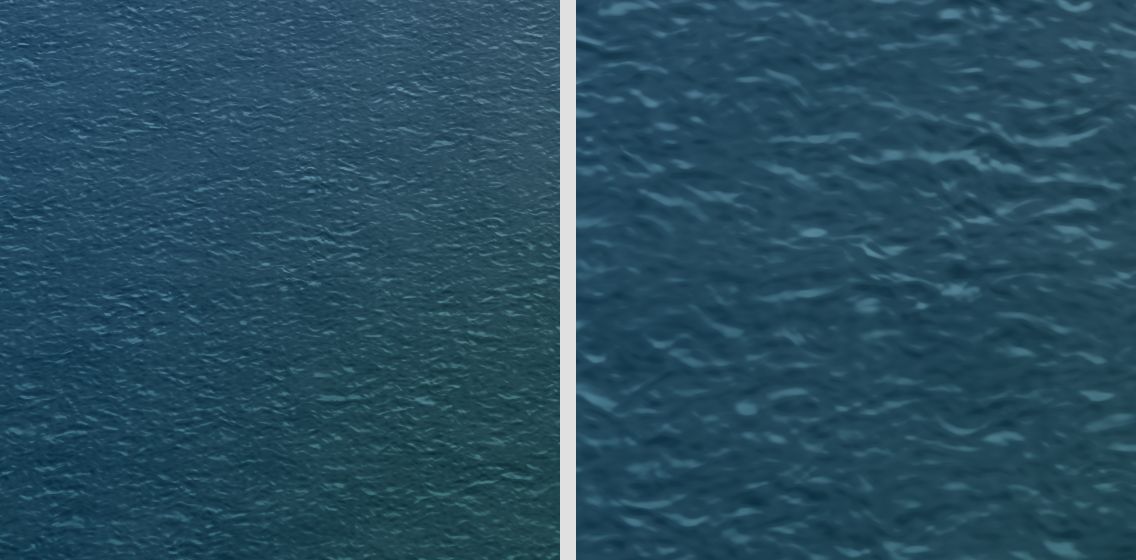
Left, the full canvas; right, a detail of the centre.
Give the GLSL for this texture, as a three.js fragment shader.

```glsl
// Open water seen from above at a slant: small wind ripples on a blue-green sea.
// Two ridged noise wave trains are lit by their slope toward the far side, over
// a colour gradient that runs from far sky glare to near depth.

varying vec2 vUv;

vec2 hash2(vec2 p) {
  vec3 q = fract(p.xyx * vec3(0.1031, 0.1030, 0.0973));
  q += dot(q, q.yzx + 33.33);
  return fract((q.xx + q.yz) * q.zy);
}

float cornerGradient(vec2 cell, vec2 offset, vec2 f) {
  return dot(hash2(cell + offset) * 2.0 - 1.0, f - offset);
}

// Gradient noise, roughly -0.7 to 0.7
float noise(vec2 p) {
  vec2 cell = floor(p);
  vec2 f = p - cell;
  vec2 u = f * f * f * (f * (f * 6.0 - 15.0) + 10.0);
  float low = mix(cornerGradient(cell, vec2(0.0), f),
                  cornerGradient(cell, vec2(1.0, 0.0), f), u.x);
  float high = mix(cornerGradient(cell, vec2(0.0, 1.0), f),
                   cornerGradient(cell, vec2(1.0), f), u.x);
  return mix(low, high, u.y);
}

// Sharp-crested waves: rounded ridges along the zero lines of the noise
float waveHeight(vec2 p) {
  float height = 0.0;
  float amplitude = 1.0;
  for (int i = 0; i < 3; i++) {
    float n = noise(p);
    height -= amplitude * sqrt(n * n + 0.002);
    p = p * vec2(1.8, 1.7) + vec2(17.3, 41.7 + 0.3 * p.x);
    amplitude *= 0.55;
  }
  return height;
}

// Positive where a wave falls away from the viewer
float waveSlope(vec2 p) {
  return (waveHeight(p) - waveHeight(p + vec2(0.05, 0.17))) / 0.17;
}

void main() {
  vec2 uv = vUv;

  // Mild perspective: ripples shrink toward the far edge at the top
  vec2 sea = vec2((uv.x - 0.5) * (1.0 + 0.4 * uv.y), uv.y * (1.0 + 0.3 * uv.y));

  // Bend the surface a little so the crests zigzag
  vec2 bent = sea + vec2(0.018, 0.010) * vec2(noise(sea * vec2(14.0, 20.0) + 9.0),
                                            noise(sea * vec2(20.0, 15.0) + 31.0));

  // Two wave trains, the main one rising to the right, the other falling
  vec2 mainTrain = vec2(bent.x, bent.y - 0.20 * bent.x) * vec2(15.0, 35.0) + 60.0;
  vec2 crossTrain = vec2(bent.x, bent.y + 0.12 * bent.x) * vec2(19.0, 40.0) + 130.0;
  float slope = 0.8 * waveSlope(mainTrain) + 0.6 * waveSlope(crossTrain);
  float glint = smoothstep(0.1, 1.75, slope);
  float shade = smoothstep(0.0, 1.6, -slope);

  // Gusts vary the strength of the ripples
  float gust = 0.95 + 0.6 * noise(sea * vec2(5.0, 9.0) + 5.0) + 0.12 * uv.y;

  // Water body: blue at left, grey glare at upper right, green at lower right
  vec3 nearWater = mix(vec3(0.100, 0.250, 0.328), vec3(0.125, 0.272, 0.298),
                       smoothstep(0.1, 1.0, uv.x));
  vec3 farWater = mix(vec3(0.160, 0.310, 0.420), vec3(0.212, 0.338, 0.415), uv.x);
  vec3 color = mix(nearWater, farWater, smoothstep(0.05, 1.1, uv.y));

  // Reflected sky is greener close by; troughs look down into the deep
  vec3 sky = mix(vec3(0.125, 0.180, 0.175), vec3(0.155, 0.172, 0.180), uv.y);
  color += sky * gust * glint;
  color -= vec3(0.046, 0.054, 0.058) * gust * shade;

  // Fine chop and soft swell
  color += 0.045 * noise(sea * vec2(80.0, 140.0) + 200.0);
  color += 0.040 * noise(sea * vec2(6.0, 14.0) + 50.0);

  gl_FragColor = vec4(color, 1.0);
}
```
